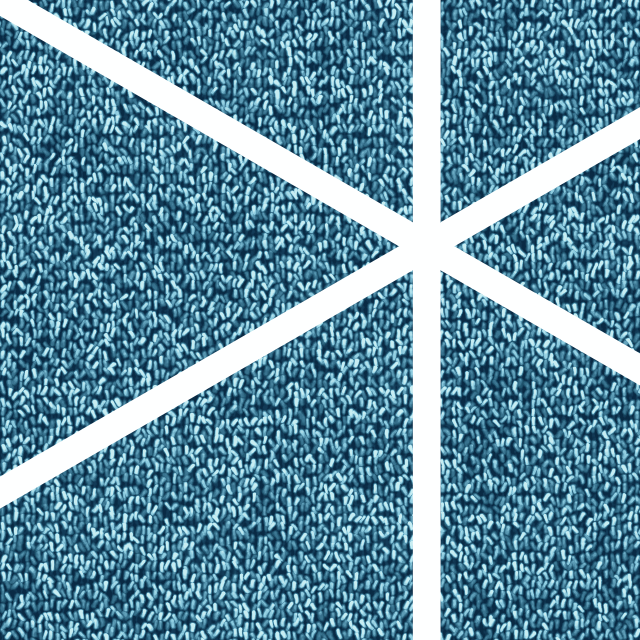
A three.js fragment shader for this background:

```glsl
// Blue loop-pile carpet cut by three white bars that cross at one point.
// Jittered, tilted capsules in columns form the yarn tufts; gradient noise
// bends them and varies the tone, and a colour ramp dyes the result.

varying vec2 vUv;

// Bars
const vec2 CROSSING = vec2(0.6667, 0.6152);
const float BAR_HALF_WIDTH = 0.0217;
const float EDGE_SOFTNESS = 0.001;
const float BAR_ANGLE_STEP = 1.0471976;
const vec3 BAR_COLOR = vec3(0.995, 1.0, 1.0);

// Tufts: lengths are in column widths
const vec2 TUFT_GRID = vec2(105.0, 66.0);
const float TUFT_HALF_LENGTH = 0.45;
const float TUFT_RADIUS = 0.62;
const float TUFT_TILT = 0.75;
const vec2 TUFT_JITTER = vec2(0.5, 0.75);
const float BEND_SCALE = 0.55;
const float BEND_AMOUNT = 0.38;

// Tone
const float TONE_BASE = 0.05;
const float TUFT_DIM = 0.5;
const float TUFT_BRIGHT = 1.25;
const float FIBRE_AMOUNT = 0.16;
const float WEAR_AMOUNT = 0.12;
const float SEAM_DEPTH = 0.07;

// Dye, from the gaps to the lit tips
const vec3 GAP = vec3(0.035, 0.165, 0.265);
const vec3 SHADOW = vec3(0.07, 0.23, 0.34);
const vec3 DEEP = vec3(0.13, 0.34, 0.44);
const vec3 MIDDLE = vec3(0.22, 0.45, 0.56);
const vec3 LIGHT = vec3(0.36, 0.61, 0.71);
const vec3 PALE = vec3(0.54, 0.79, 0.87);
const vec3 TIP = vec3(0.78, 0.93, 0.95);

vec2 hash2(vec2 p) {
  vec3 q = fract(p.xyx * vec3(0.1031, 0.1030, 0.0973));
  q += dot(q, q.yzx + 33.33);
  return fract((q.xx + q.yz) * q.zy);
}

float cornerSlope(vec2 cell, vec2 offset) {
  float angle = 6.2831853 * hash2(cell).x;
  return dot(vec2(cos(angle), sin(angle)), offset);
}

float gradientNoise(vec2 p) {
  vec2 i = floor(p);
  vec2 f = fract(p);
  vec2 u = f * f * f * (f * (f * 6.0 - 15.0) + 10.0);
  vec2 e = vec2(1.0, 0.0);
  float low = mix(cornerSlope(i, f), cornerSlope(i + e, f - e), u.x);
  float high = mix(cornerSlope(i + e.yx, f - e.yx),
                   cornerSlope(i + 1.0, f - 1.0), u.x);
  return mix(low, high, u.y);
}

// Brightness of the tallest tuft over a point given in column widths
float tuftTone(vec2 p) {
  vec2 cellSize = vec2(1.0, TUFT_GRID.x / TUFT_GRID.y);
  vec2 home = floor(p / cellSize);
  float tone = 0.0;
  for (int y = -1; y <= 1; y++) {
    for (int x = -1; x <= 1; x++) {
      vec2 cell = home + vec2(float(x), float(y));
      vec2 spot = hash2(cell + 17.0) - 0.5;
      vec2 look = hash2(cell + 241.0);
      vec2 d = p - (cell + 0.5 + spot * TUFT_JITTER) * cellSize;
      float tilt = (look.x * 2.0 - 1.0) * TUFT_TILT;
      vec2 axis = vec2(sin(tilt), cos(tilt));
      float along = dot(d, axis);
      float nearest = clamp(along, -TUFT_HALF_LENGTH, TUFT_HALF_LENGTH);
      float body = 1.0 - smoothstep(0.08, TUFT_RADIUS, length(d - axis * nearest));
      float lit = mix(TUFT_DIM, TUFT_BRIGHT, look.y) * (1.0 + 0.25 * nearest);
      tone = max(tone, body * lit);
    }
  }
  return tone;
}

vec3 dye(float t) {
  vec3 c = mix(GAP, SHADOW, smoothstep(0.0, 0.13, t));
  c = mix(c, DEEP, smoothstep(0.13, 0.35, t));
  c = mix(c, MIDDLE, smoothstep(0.35, 0.58, t));
  c = mix(c, LIGHT, smoothstep(0.58, 0.78, t));
  c = mix(c, PALE, smoothstep(0.78, 0.94, t));
  return mix(c, TIP, smoothstep(0.94, 1.25, t));
}

vec3 carpet(vec2 uv) {
  vec2 p = uv * TUFT_GRID.x;
  vec2 bend = vec2(gradientNoise(p * BEND_SCALE),
                   gradientNoise(p * BEND_SCALE + 71.3));
  float tone = TONE_BASE + tuftTone(p + bend * BEND_AMOUNT);
  tone += FIBRE_AMOUNT * gradientNoise(p * vec2(2.3, 1.7) + 13.7);
  tone += WEAR_AMOUNT * gradientNoise(uv * 7.0 + 5.2);
  tone -= SEAM_DEPTH * cos(6.2831853 * (p.x + 0.3 * bend.x));
  return dye(tone);
}

void main() {
  // Nearest of the three bar centre lines
  float barDistance = 1.0;
  for (int i = 0; i < 3; i++) {
    float angle = float(i) * BAR_ANGLE_STEP;
    vec2 normal = vec2(cos(angle), sin(angle));
    barDistance = min(barDistance, abs(dot(vUv - CROSSING, normal)));
  }
  float bar = 1.0 - smoothstep(-EDGE_SOFTNESS, EDGE_SOFTNESS, barDistance - BAR_HALF_WIDTH);
  gl_FragColor = vec4(mix(carpet(vUv), BAR_COLOR, bar), 1.0);
}
```
